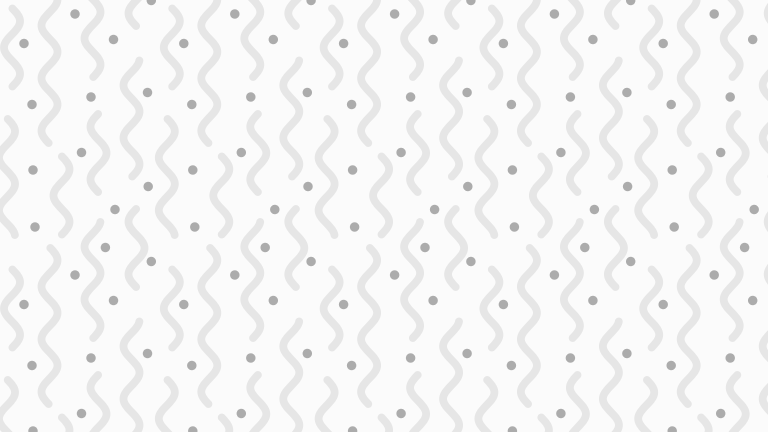
A Shadertoy shader for this pattern:

```glsl
// Tiled pale wavy strokes and scattered grey dots on near-white.

const vec2 TILE = vec2(159.8, 261.0); // in 1/432 of the canvas height

// Offset from the nearest repeat of a tile point
vec2 wrapOffset(vec2 p, vec2 center) {
    return (fract((p - center) / TILE + 0.5) - 0.5) * TILE;
}

// Distance to a vertical sine stroke, refined by Gauss-Newton steps;
// clamping the parameter gives round ends
float waveDistance(vec2 q, float halfLength, float phase) {
    const float k = 6.28318 / 52.6;
    float t = clamp(q.y, -halfLength, halfLength);
    for (int i = 0; i < 5; i++) {
        float x = 8.0 * sin(k * t + phase);
        float slope = 8.0 * k * cos(k * t + phase);
        float stepSize = ((x - q.x) * slope + t - q.y) / (1.0 + slope * slope);
        t = clamp(t - stepSize, -halfLength, halfLength);
    }
    return length(q - vec2(8.0 * sin(k * t + phase), t));
}

void mainImage(out vec4 fragColor, in vec2 fragCoord) {
    // Design space with y pointing down from the top edge
    float pixel = 432.0 / iResolution.y;
    vec2 p = vec2(fragCoord.x, iResolution.y - fragCoord.y) * pixel;

    // Center x, center y, half length, phase at the center
    vec4 waves[8] = vec4[8](
        vec4(12.0, 47.5, 39.0, -1.57), vec4(49.5, 65.0, 78.0, 3.14),
        vec4(98.5, 153.0, 39.0, 1.57), vec4(131.5, 118.5, 58.0, 2.4),
        vec4(7.0, 177.0, 58.0, 0.74), vec4(61.5, 195.5, 39.0, -1.57),
        vec4(92.5, 19.0, 58.0, 2.4), vec4(136.5, 248.0, 39.0, 1.57));

    vec2 dots[13] = vec2[13](
        vec2(24.0, 43.5), vec2(75.0, 14.0), vec2(113.5, 39.5),
        vec2(147.5, 92.5), vec2(91.0, 97.0), vec2(32.0, 104.5),
        vec2(81.5, 152.5), vec2(33.0, 170.0), vec2(148.2, 186.5),
        vec2(115.0, 209.5), vec2(35.0, 227.0), vec2(105.4, 247.5),
        vec2(151.3, 0.5));

    float waveDist = 1e3;
    for (int i = 0; i < 8; i++) {
        vec2 q = wrapOffset(p, waves[i].xy);
        waveDist = min(waveDist, waveDistance(q, waves[i].z, waves[i].w));
    }

    float dotDist = 1e3;
    for (int i = 0; i < 13; i++) {
        dotDist = min(dotDist, length(wrapOffset(p, dots[i])));
    }

    // Strokes, then dots, each with a one-pixel soft edge
    float shade = 0.985;
    shade = mix(shade, 0.9, clamp(0.5 + (3.9 - waveDist) / pixel, 0.0, 1.0));
    shade = mix(shade, 0.675, clamp(0.5 + (4.7 - dotDist) / pixel, 0.0, 1.0));
    fragColor = vec4(vec3(shade), 1.0);
}
```
